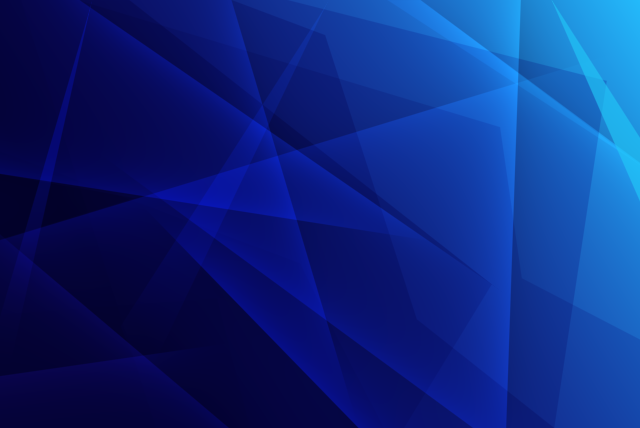
Give the GLSL for this background, as a Shadertoy shader.

```glsl
// Overlapping translucent facets with glowing edges, navy at the left to cyan at the upper right
#define SLOPE vec3(0.64, 0.43, -0.31)    // light across x, y and its offset
#define DEEP vec3(0.032, 0.028, 0.315)   // colour of the unlit corner
#define LIGHT vec3(0.10, 0.62, 0.62)     // added at full light
#define SHADE vec3(0.82, 0.78, 0.91)     // filter of one dark facet
#define GLOW_DARK vec3(0.005, 0.04, 0.42)
#define GLOW_BRIGHT vec3(0.04, 0.34, 0.22)
#define SHADOW 0.22                      // darkening behind a glowing edge
#define EDGES 10

// Glowing edges as start.xy, end.xy; the light lies left of the direction
const vec4 edges[EDGES] = vec4[](
    vec4(1.45, 0.878, -0.30, 0.348), vec4(-0.40, 0.656, 1.05, 0.431),
    vec4(1.152, 0.336, 0.00, 1.128), vec4(0.84, 0.00, 0.48, 1.21),
    vec4(0.322, 0.531, 1.10, -0.266), vec4(0.215, 0.654, 1.40, -0.213),
    vec4(0.75, -0.18, -0.10, 0.537), vec4(0.55, 0.20, -0.40, 0.064),
    vec4(1.176, -0.30, 1.231, 1.30), vec4(2.00, 0.25, 0.80, 1.137));

// Width and strength of each glow
const vec2 glows[EDGES] = vec2[](
    vec2(0.08, 0.33), vec2(0.055, 0.42), vec2(0.045, 0.42), vec2(0.05, 0.42),
    vec2(0.07, 0.60), vec2(0.06, 0.38), vec2(0.06, 0.30), vec2(0.08, 0.24),
    vec2(0.075, 0.52), vec2(0.06, 0.35));

// Signed distance to a line, positive on its left
float side(vec2 p, vec2 a, vec2 b) {
    vec2 d = normalize(b - a);
    return d.x * (p.y - a.y) - d.y * (p.x - a.x);
}

float cover(float d) {
    float soft = 0.8 / iResolution.y;
    return smoothstep(-soft, soft, d);
}

// One-sided glow that fades toward both ends of its edge
float edgeGlow(vec2 p, vec4 e, vec2 glow) {
    vec2 along = e.zw - e.xy;
    float s = dot(p - e.xy, along) / dot(along, along);
    float d = side(p, e.xy, e.zw);
    float ends = smoothstep(0.0, 0.28, s) * smoothstep(1.0, 0.72, s);
    return glow.y * ends * cover(d) * exp(-max(d, 0.0) / glow.x);
}

// Area below and left of a bent outline running down to the right
float facet(vec2 p, vec2 a, vec2 b, vec2 c, vec2 d) {
    float lower = max(side(p, c, b), side(p, d, c));
    return cover(min(side(p, b, a), lower));
}

// Narrow triangle; its corners run counterclockwise
float shard(vec2 p, vec2 tip, vec2 a, vec2 b) {
    return cover(min(side(p, tip, a), min(side(p, a, b), side(p, b, tip))));
}

vec3 shade(vec3 col, float area, float amount) {
    return col * mix(vec3(1.0), SHADE, area * amount);
}

void mainImage(out vec4 fragColor, in vec2 fragCoord) {
    vec2 p = fragCoord / iResolution.xy * vec2(1.5, 1.0);

    // Diagonal base gradient
    float light = clamp(dot(vec3(p, 1.0), SLOPE), 0.0, 1.1);
    vec3 col = DEEP + LIGHT * vec3(light, pow(light, 1.65), light);

    // Large dark facets
    col = shade(col, facet(p, vec2(0.674, 1.0), vec2(1.422, 0.811),
        vec2(1.299, 0.0), vec2(1.284, -0.1)), 1.0);
    col = shade(col, facet(p, vec2(0.215, 0.99), vec2(1.172, 0.703),
        vec2(1.223, 0.35), vec2(1.484, 0.215)), 0.8);
    col = shade(col, facet(p, vec2(0.543, 1.0), vec2(0.762, 0.918),
        vec2(0.977, 0.254), vec2(1.299, 0.0)), 1.2);

    // Smaller facets in the lower middle
    col = shade(col, facet(p, vec2(0.303, 1.0), vec2(1.152, 0.336),
        vec2(0.947, 0.0), vec2(0.898, -0.08)), 0.9);
    col = shade(col, facet(p, vec2(0.30, 0.535), vec2(0.703, 0.385),
        vec2(0.766, 0.258), vec2(0.90, 0.0)), 0.5);

    // Faint facets at the left
    col = shade(col, cover(side(p, vec2(0.293, 0.229), vec2(0.049, 1.0))), 0.4);
    col = shade(col, facet(p, vec2(-0.2, 0.25), vec2(0.508, 0.303),
        vec2(0.586, 0.0), vec2(0.612, -0.1)), 0.3);

    // Dark wedge over the long diagonal
    col = shade(col, shard(p, vec2(1.152, 0.336), vec2(0.303, 1.0),
        vec2(0.186, 1.0)), 0.8);

    // Dark gap between two edges at the left
    col = shade(col, shard(p, vec2(0.315, 0.537), vec2(-0.02, 0.597),
        vec2(-0.02, 0.434)), 1.3);

    // Edge glows and the shadows behind them
    float glow = 0.0;
    for (int i = 0; i < EDGES; i++) {
        glow += edgeGlow(p, edges[i], glows[i]);
        col *= 1.0 - SHADOW * edgeGlow(p, edges[i].zwxy, glows[i]);
    }

    // Slender shards: two blue ones that fade downward, one along the top right
    glow += 0.45 * smoothstep(0.12, 0.75, p.y) * shard(p, vec2(0.211, 0.98),
        vec2(-0.035, 0.14), vec2(0.022, 0.14));
    glow += 0.24 * smoothstep(0.1, 0.6, p.y) * shard(p, vec2(0.762, 0.984),
        vec2(0.283, 0.238), vec2(0.337, 0.10));
    glow += 0.18 * shard(p, vec2(1.5, 0.615), vec2(0.986, 1.0), vec2(0.908, 1.0));
    col += glow * mix(GLOW_DARK, GLOW_BRIGHT, light * light);

    // Violet tint in the dark corner and the cyan shard at the upper right
    col.r += 0.10 * glow * smoothstep(0.7, 0.0, length(p));
    float cyan = shard(p, vec2(1.293, 1.0), vec2(1.52, 0.484), vec2(1.52, 0.647));
    col = mix(col, vec3(0.13, 0.78, 0.97), 0.65 * cyan);

    fragColor = vec4(clamp(col, 0.0, 1.0), 1.0);
}
```
